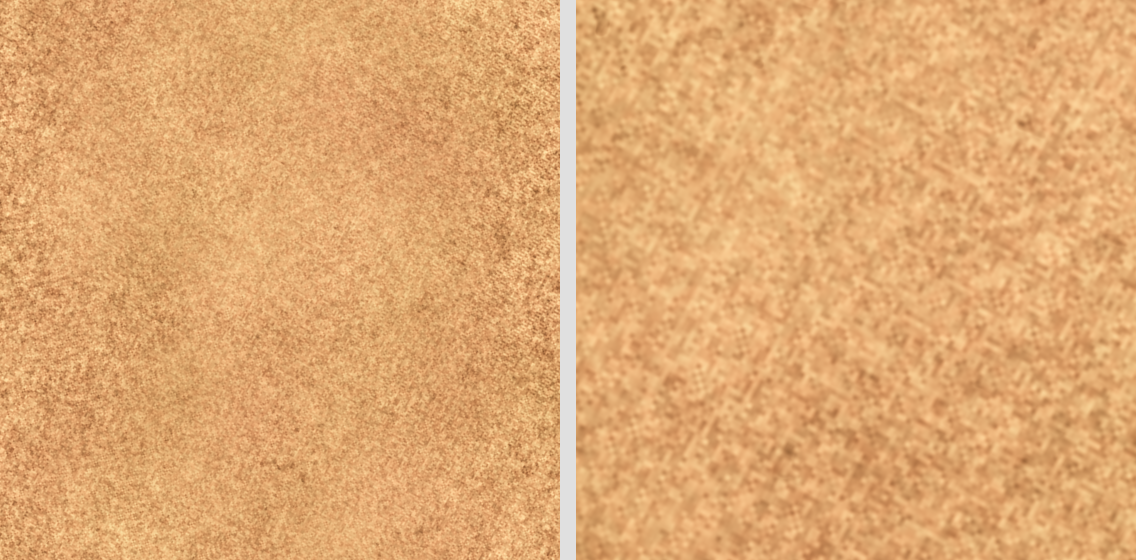
Left: the whole. Right: its middle third, enlarged.
This texture is drawn by a Shadertoy shader. Its source:

```glsl
// Warm sandy parchment: fine tan grain over soft cloudy stains, rougher toward the sides.

float hash(vec2 cell) {
    return fract(sin(dot(cell, vec2(127.1, 311.7))) * 43758.5453);
}

// Smooth value noise from -1 to 1
float noise(vec2 p) {
    vec2 cell = floor(p);
    vec2 f = fract(p);
    f = f * f * (3.0 - 2.0 * f);
    float low = mix(hash(cell), hash(cell + vec2(1.0, 0.0)), f.x);
    float high = mix(hash(cell + vec2(0.0, 1.0)), hash(cell + vec2(1.0, 1.0)), f.x);
    return 2.0 * mix(low, high, f.y) - 1.0;
}

// One noise layer, turned so that its lattice does not show
float layer(vec2 uv, float scale, float angle) {
    float c = cos(angle), s = sin(angle);
    return noise(mat2(c, s, -s, c) * uv * scale + 17.3 * angle);
}

// Broad stains built from halving octaves
float clouds(vec2 uv) {
    float sum = 0.0, weight = 0.42, scale = 3.5;
    for (int i = 0; i < 4; i++) {
        sum += weight * layer(uv, scale, 0.6 + 1.1 * float(i));
        weight *= 0.85;
        scale *= 2.1;
    }
    return sum;
}

void mainImage(out vec4 fragColor, in vec2 fragCoord) {
    vec2 uv = fragCoord / iResolution.y;
    float across = fragCoord.x / iResolution.x;

    // Worn, high-contrast areas gather at the left and right
    float side = smoothstep(0.22, 0.5, abs(across - 0.5) + 0.1 * layer(uv, 5.0, 2.2));
    float rough = 0.88 + 0.42 * side + 0.14 * layer(uv, 9.0, 0.9);

    // Fine grains and small clumps
    float grain = 1.5 * layer(uv, 320.0, 0.5) + 0.95 * layer(uv, 175.0, 1.2);
    float clumps = 0.55 * layer(uv, 85.0, 2.0) + 0.35 * layer(uv, 44.0, 2.7);
    float tone = rough * (grain + clumps * (0.7 + 0.6 * side)) + 0.85 * clouds(uv);

    // Sparse dark pits, grouped in patches
    float patches = smoothstep(-0.1, 0.6, layer(uv, 16.0, 3.4) + 0.35 * side);
    float pits = smoothstep(0.42, 0.9, layer(uv, 105.0, 0.3) + 0.3 * layer(uv, 210.0, 1.7));
    tone -= 1.3 * pits * patches;

    // Tan ramp with softened highlights
    vec3 color = vec3(0.883, 0.662, 0.44) + vec3(0.058, 0.073, 0.065) * tone;
    color -= vec3(0.007, 0.002, 0.0) * tone * tone;

    // Rusty grains and faint olive stains
    float rust = layer(uv, 140.0, 4.1);
    float olive = layer(uv, 7.0, 5.2);
    color += vec3(0.010, -0.010, -0.008) * rust;
    color += vec3(-0.008, 0.005, -0.006) * olive;

    fragColor = vec4(clamp(color, 0.0, 1.0), 1.0);
}
```
